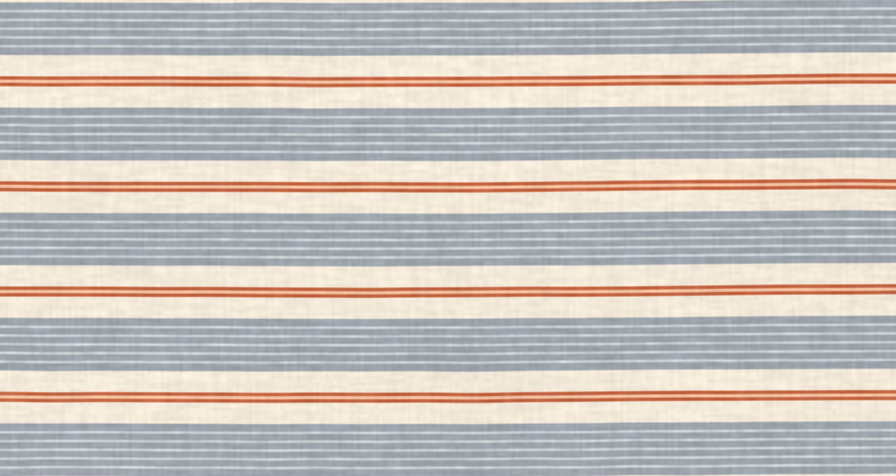
Give the GLSL for this texture, as a WebGL 1 fragment shader.

```glsl
precision highp float;
// Woven ticking cloth: blue-grey bands with five pale pinstripes alternate with
// cream bands that carry a pair of rust lines. Stripes are distance functions
// of one repeating coordinate; value noise adds weave, wobble and wear.

#define REPEATS 4.52        // stripe periods over the canvas height
#define PHASE 0.271         // first band centre below the top, in periods
#define BAND_HALF 0.25      // half height of a blue band, in periods
#define PIN_GAP 0.083       // spacing of the pale pinstripes
#define PIN_HALF 0.012      // half width of a pinstripe
#define RUST_OFFSET 0.031   // rust line distance from the cream centre
#define RUST_HALF 0.016     // half width of a rust line
#define DRIFT 0.0065        // rise of the stripes at the right, in heights
#define THREADS 150.0       // threads over the canvas height
#define WEAVE 0.055         // strength of the thread grain
#define WEAR 0.35           // fading along the pinstripes

uniform vec2 u_resolution;

const vec3 CREAM = vec3(0.955, 0.917, 0.855);
const vec3 BLUE  = vec3(0.615, 0.642, 0.675);
const vec3 PALE  = vec3(0.835, 0.855, 0.865);
const vec3 RUST  = vec3(0.735, 0.350, 0.220);
const vec3 PEACH = vec3(0.965, 0.770, 0.640);

float hash(vec2 p) {
  vec3 q = fract(vec3(p.xyx) * 0.1031);
  q += dot(q, q.yzx + 33.33);
  return fract((q.x + q.y) * q.z);
}

float noise(vec2 p) {
  vec2 i = floor(p);
  vec2 f = fract(p);
  f = f * f * (3.0 - 2.0 * f);
  float low = mix(hash(i), hash(i + vec2(1.0, 0.0)), f.x);
  float high = mix(hash(i + vec2(0.0, 1.0)), hash(i + vec2(1.0, 1.0)), f.x);
  return mix(low, high, f.y);
}

// Coverage of a soft-edged stripe at distance d from its centre line
float stripe(float d, float halfWidth, float soft) {
  return 1.0 - smoothstep(halfWidth - soft, halfWidth + soft, abs(d));
}

// Crossed warp and weft threads, centred on zero
float weave(vec2 p) {
  vec2 t = p * THREADS;
  float weft = noise(t * vec2(0.16, 1.0));
  float warp = noise(t * vec2(1.0, 0.12) + 71.0);
  float slub = noise(t * 0.7 + 137.0);
  return 0.4 * weft + 0.3 * warp + 0.3 * slub - 0.5;
}

void main() {
  vec2 p = gl_FragCoord.xy / u_resolution.y;
  float across = gl_FragCoord.x / u_resolution.x;
  float soft = 0.004 + 0.75 * REPEATS / u_resolution.y;

  // Stripe coordinate, counted from the top, with a gentle bend in the cloth
  float bend = DRIFT * (smoothstep(0.45, 1.0, across) - 0.25 * smoothstep(0.0, 0.4, across));
  float wobble = 0.0016 * (noise(p * vec2(9.0, 5.0)) - 0.5);
  float s = (1.0 - p.y + bend + wobble) * REPEATS - PHASE;
  float fromBand = fract(s + 0.5) - 0.5;
  float fromCream = fract(s) - 0.5;

  // Blue band with five worn pinstripes
  float band = stripe(fromBand, BAND_HALF, soft);
  float row = clamp(floor(fromBand / PIN_GAP + 0.5), -2.0, 2.0);
  float pin = stripe(fromBand - row * PIN_GAP, PIN_HALF, soft);
  float line = row + 7.0 * floor(s + 0.5);
  pin *= 1.0 - WEAR * noise(vec2(p.x * 38.0, line * 3.7 + 40.0));
  vec3 color = mix(CREAM, BLUE, band);
  color = mix(color, PALE, pin);

  // Twin rust lines over a peach tint
  float tint = stripe(fromCream, RUST_OFFSET + RUST_HALF, soft);
  float rust = stripe(abs(fromCream) - RUST_OFFSET, RUST_HALF, soft);
  rust *= 1.0 - 0.15 * noise(vec2(p.x * 45.0, floor(s) * 5.3 + 90.0));
  color = mix(color, PEACH, tint);
  color = mix(color, RUST, rust);

  // Thread grain, stronger on the dyed bands, and slow shading
  color *= 1.0 + WEAVE * (2.0 + band) * weave(p);
  color *= 1.0 + 0.02 * (noise(p * 4.0 + 19.0) - 0.5);
  gl_FragColor = vec4(clamp(color, 0.0, 1.0), 1.0);
}
```
